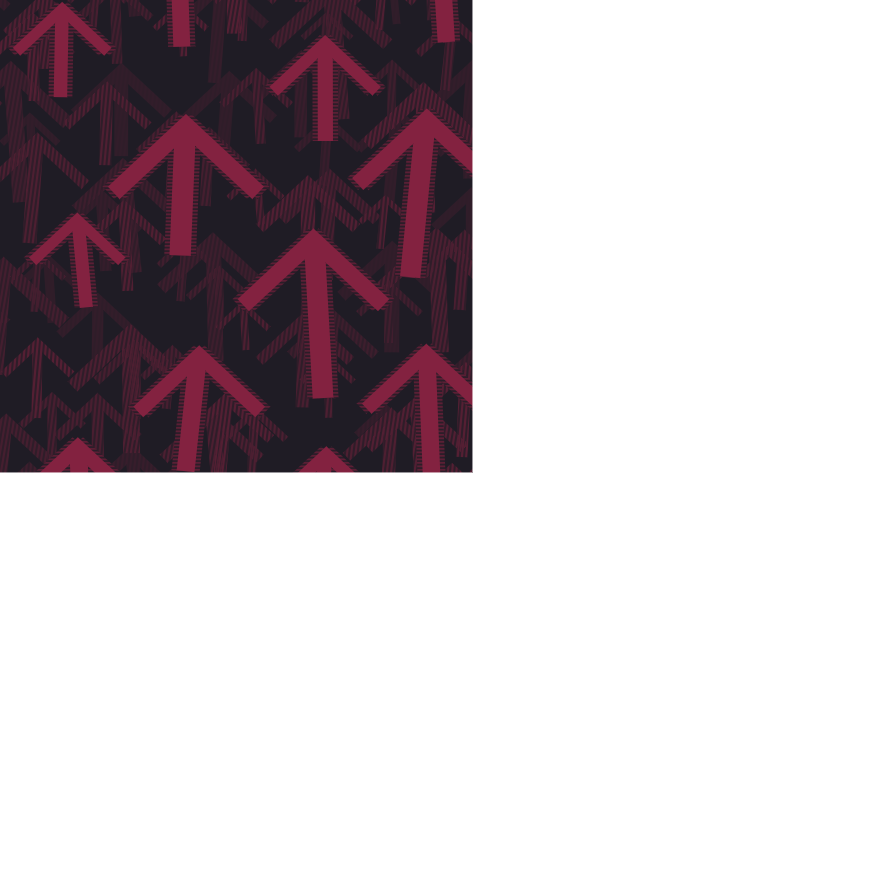
Write a Shadertoy shader that draws this pattern.

```glsl
#define PANEL 0.5273       // panel side, in canvas heights
#define FRONT_SCALE 0.267  // column width of the bold arrows, in panels
#define ROW 1.57           // row height, in column widths
#define ARM_WIDTH 0.16     // relative to arm length
#define SHAFT_WIDTH 0.20
#define FRINGE 0.011       // sideways reach of the striped edge
#define STRIPES 135.0      // horizontal edge stripes per panel
#define HATCH 112.0        // slanted hatch lines per panel
#define SLANT 0.13
#define GHOST_BASE 0.16
#define GHOST_HATCH 0.40

const vec3 PAPER = vec3(1.0);
const vec3 NIGHT = vec3(0.122, 0.110, 0.145);
const vec3 CRIMSON = vec3(0.515, 0.132, 0.250);

vec3 hash3(vec3 p) {
    p = fract(p * vec3(0.1031, 0.1030, 0.0973));
    p += dot(p, p.yxz + 33.33);
    return fract((p.xxy + p.yxx) * p.zyx);
}

// Coverage of a shape from its signed distance
float fill(float d, float pixel) {
    return clamp(0.5 - d / pixel, 0.0, 1.0);
}

// Evenly spaced lines, half ink and half gap
float lines(float t, float count, float pixel) {
    return fill((abs(fract(t * count + 0.25) - 0.5) - 0.25) / count, pixel);
}

// Upward arrow with its tip at the origin; y runs down
float arrow(vec2 p, float arm, float shaft, float tilt) {
    vec2 m = vec2(abs(p.x), p.y);
    float along = dot(m, vec2(0.73, 0.68));
    float across = dot(m, vec2(-0.68, 0.73));
    float halfArm = 0.5 * ARM_WIDTH * arm;
    float head = max(abs(across - halfArm) - halfArm, along - arm);
    float stem = max(abs(p.x - tilt * p.y) - 0.5 * SHAFT_WIDTH * arm,
                     p.y + tilt * p.x - shaft);
    return min(head, max(stem, -across));
}

// Staggered, jittered arrows: distance and a random shade of the nearest
vec2 arrowField(vec2 u, float scale, float seed) {
    vec2 q = u / scale;
    vec2 nearest = vec2(1e3, 0.0);
    for (int i = -1; i <= 1; i++) {
        float column = floor(q.x) + float(i);
        float stagger = 0.5 * mod(column, 2.0);
        for (int j = -1; j <= 0; j++) {
            float row = floor(q.y / ROW + stagger) + float(j);
            vec3 cell = vec3(column + 40.0, row + 60.0, seed);
            vec3 place = hash3(cell);
            vec3 form = hash3(cell + 17.0);
            vec2 tip = vec2(column + 0.5 + 0.26 * (place.x - 0.5),
                            (row - stagger + 0.26 * place.y) * ROW);
            float arm = mix(0.50, 0.86, place.z);
            float shaft = arm * mix(1.3, 1.7, form.x);
            float d = arrow(q - tip, arm, shaft, 0.22 * (form.y - 0.5));
            if (d < nearest.x) nearest = vec2(d, form.z);
        }
    }
    return vec2(nearest.x * scale, nearest.y);
}

void mainImage(out vec4 fragColor, in vec2 fragCoord) {
    // Panel space: origin at the upper left, y down
    vec2 uv = fragCoord / iResolution.y;
    vec2 u = vec2(uv.x, 1.0 - uv.y) / PANEL;
    float pixel = 1.0 / (iResolution.y * PANEL);

    // Faint hatched arrows behind
    float ink = 0.0;
    for (int k = 0; k < 3; k++) {
        float layer = float(k);
        vec2 ghost = arrowField(u + 0.37 * layer, 0.15 + 0.035 * layer, 5.0 + 9.0 * layer);
        float slant = SLANT + 0.04 * (layer - 1.0);
        float hatch = lines(u.x + slant * u.y, HATCH, pixel);
        float tone = GHOST_BASE + GHOST_HATCH * ghost.y * hatch;
        ink = max(ink, fill(ghost.x, pixel) * tone);
    }

    // Striped fringe on both sides of the bold arrows
    vec2 side = vec2(FRINGE, 0.0);
    float edge = min(arrowField(u - side, FRONT_SCALE, 2.0).x,
                     arrowField(u + side, FRONT_SCALE, 2.0).x);
    float fringe = 0.12 + 0.48 * lines(u.y, STRIPES, pixel);
    ink = mix(ink, fringe, fill(edge, pixel));

    // Bold arrows in front
    float core = arrowField(u, FRONT_SCALE, 2.0).x;
    ink = mix(ink, 1.0, fill(core, pixel));

    vec3 color = mix(NIGHT, CRIMSON, ink);
    color = mix(PAPER, color, fill(max(u.x, u.y) - 1.0, pixel));
    fragColor = vec4(color, 1.0);
}
```
